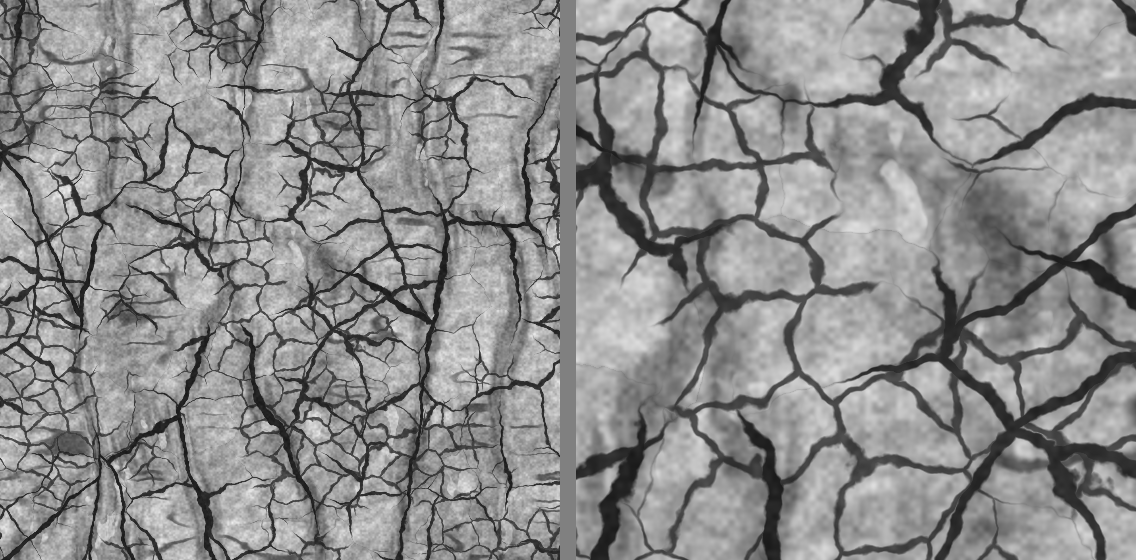
Left, the full canvas; right, a detail of the centre.
This texture is drawn by a Shadertoy shader. Its source:

```glsl
// Weathered grey tree bark: cracked plates split by long fibrous vertical furrows.
// Three sizes of warped Voronoi cells give furrows, plates and small scales;
// value noise varies the crack width and adds fibres, splits, flakes and grain.

const vec2 FURROW_CELL = vec2(0.21, 0.62);
const vec2 PLATE_CELL  = vec2(0.115, 0.105);
const vec2 SCALE_CELL  = vec2(0.052, 0.046);
const float FURROW_WIDTH = 0.026;
const float CRACK_WIDTH  = 0.0033;
const float PLATE_TONE  = 0.69;
const float FURROW_TONE = 0.55;
const float CRACK_TONE  = 0.13;
const float FLAKE_TONE  = 0.85;
const float GRAIN = 0.23;

float hash(vec2 p) {
    return fract(sin(dot(p, vec2(127.1, 311.7))) * 43758.5453);
}

vec2 hash2(vec2 p) {
    return vec2(hash(p), hash(p + 57.3));
}

float noise(vec2 p) {
    vec2 i = floor(p), f = fract(p);
    f = f * f * (3.0 - 2.0 * f);
    return mix(mix(hash(i), hash(i + vec2(1, 0)), f.x),
               mix(hash(i + vec2(0, 1)), hash(i + vec2(1, 1)), f.x), f.y);
}

float fbm(vec2 p) {
    float sum = 0.0, amp = 0.5;
    for (int i = 0; i < 4; i++) {
        sum += amp * noise(p);
        p = mat2(1.6, 1.2, -1.2, 1.6) * p + 11.7;
        amp *= 0.5;
    }
    return sum / 0.9375;
}

vec2 warp(vec2 p) {
    return vec2(fbm(p), fbm(p + 31.4)) - 0.5;
}

// Distance to the nearest cell border in canvas units (x) and a cell id (y)
vec2 cells(vec2 p, vec2 size) {
    p /= size;
    vec2 base = floor(p), f = fract(p), nearCell = vec2(0), nearVec = vec2(0);
    float best = 9.0;
    for (int y = -1; y <= 1; y++)
    for (int x = -1; x <= 1; x++) {
        vec2 g = vec2(x, y);
        vec2 r = g + hash2(base + g) - f;
        if (dot(r, r) < best) { best = dot(r, r); nearVec = r; nearCell = g; }
    }
    float border = 9.0;
    for (int y = -2; y <= 2; y++)
    for (int x = -2; x <= 2; x++) {
        vec2 g = nearCell + vec2(x, y);
        vec2 r = g + hash2(base + g) - f;
        vec2 across = r - nearVec;
        if (dot(across, across) > 0.0001) {
            vec2 n = normalize(across);
            border = min(border, dot(0.5 * (r + nearVec), n) / length(n / size));
        }
    }
    return vec2(border, hash(base + nearCell + 7.7));
}

// Soft-edged line of half width w at distance d; vanishes as w nears zero
float crack(float d, float w, float blur) {
    return (1.0 - smoothstep(w - blur, w + blur, d)) * smoothstep(0.0, 0.0016, w);
}

void mainImage(out vec4 fragColor, in vec2 fragCoord) {
    vec2 p = fragCoord / min(iResolution.x, iResolution.y);
    float blur = max(0.0011, 0.6 / min(iResolution.x, iResolution.y));

    // Bend the space coarsely for flowing furrows, finely for ragged edges
    vec2 ragged = 0.022 * warp(p * 26.0) + 0.007 * warp(p * 85.0);
    vec2 flow = p + 0.14 * warp(p * 2.6 + 4.0);
    vec2 furrow = cells(flow + ragged + 3.1, FURROW_CELL);
    vec2 plate = cells(p + 0.075 * warp(p * 7.0) + ragged + 8.2, PLATE_CELL);
    vec2 scale = cells(p + 0.04 * warp(p * 13.0) + ragged + 5.6, SCALE_CELL);

    // Plate surface with mottling, emboss and grain
    float mottle = fbm(p * 9.0 + 2.0);
    float relief = fbm(p * 48.0) - fbm(p * 48.0 + vec2(-0.25, 0.35));
    float tone = PLATE_TONE + 0.07 * (plate.y - 0.5) + 0.24 * (mottle - 0.5);
    tone += 0.30 * relief + 0.16 * (fbm(p * 38.0 + 9.0) - 0.5);

    // Furrow beds with long fibres
    float bedWidth = FURROW_WIDTH * (0.25 + 1.5 * noise(p * 5.0 + 17.0));
    float bed = 1.0 - smoothstep(0.55 * bedWidth, 1.15 * bedWidth, furrow.x);
    vec2 along = flow + 0.5 * ragged;
    float fibre = 0.6 * noise(along * vec2(95.0, 9.0)) + 0.4 * noise(along * vec2(190.0, 24.0));
    tone = mix(tone, FURROW_TONE + 0.55 * (fibre - 0.5) + 0.2 * relief, 0.85 * bed);

    // Patches of crumbled bark, and a few pale flakes
    float crumble = smoothstep(0.50, 0.66, fbm(p * 5.0 + 23.0));
    tone -= 0.07 * crumble * (0.4 + scale.y);
    float flake = smoothstep(0.70, 0.76, fbm(along * vec2(34.0, 18.0) + 6.0));
    tone = mix(tone, FLAKE_TONE, 0.75 * flake * max(bed, crumble));

    // Crack widths wander so that lines swell, thin out and end
    float swell = smoothstep(0.22, 0.85, noise(p * 11.0 + 40.0));
    float plateWidth = CRACK_WIDTH * (0.12 + 1.1 * swell);
    float scaleWidth = CRACK_WIDTH * 0.75 * max(crumble, smoothstep(0.55, 0.8, noise(p * 9.0 + 51.0)));
    float furrowWidth = CRACK_WIDTH * 1.6 * smoothstep(0.2, 0.75, noise(p * 6.0 + 63.0));
    float lines = 0.9 * crack(plate.x, plateWidth, blur);
    lines = max(lines, 0.75 * crack(scale.x, scaleWidth, blur));
    lines = max(lines, crack(furrow.x, furrowWidth, blur));

    // Hairline splits running across the plates
    float split = abs(noise((p + 0.6 * ragged) * vec2(8.0, 40.0)) - 0.5);
    float splitArea = smoothstep(0.52, 0.68, noise(p * 8.0 + 75.0)) * (1.0 - bed);
    lines = max(lines, 0.6 * splitArea * (1.0 - smoothstep(0.015, 0.075, split)));

    // Soft shade beside cracks, dark cores, then grain over all
    tone -= 0.13 * swell * exp(-plate.x / 0.005) + 0.10 * exp(-furrow.x / 0.007);
    tone = mix(tone, CRACK_TONE, lines);
    float grain = 0.6 * noise(p * 270.0) + 0.4 * noise(p * 135.0 + 5.0) - 0.5;
    tone += GRAIN * grain * (1.0 - 0.6 * lines);

    fragColor = vec4(vec3(clamp(tone, 0.04, 0.95)), 1.0);
}
```
